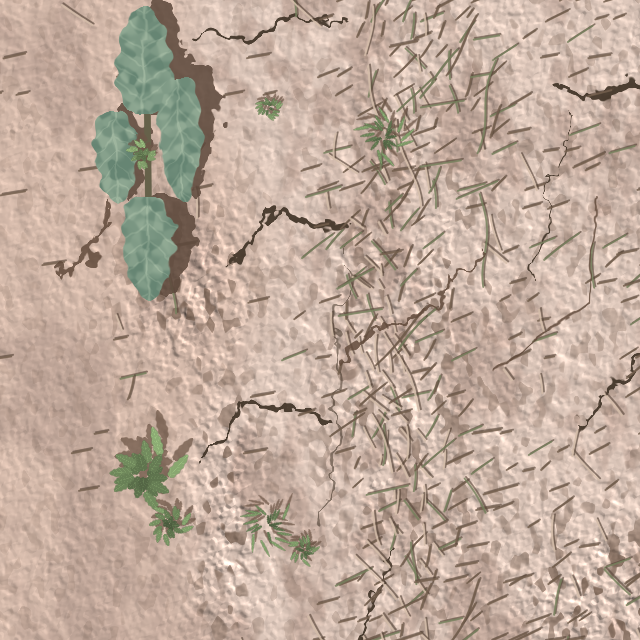
A WebGL 1 fragment shader for this texture:

```glsl
precision highp float;
uniform vec2 u_resolution;

float hash(vec2 p) {
  return fract(sin(dot(p, vec2(127.1, 311.7))) * 43758.55);
}

// Smooth cellular noise
float grain(vec2 p) {
  vec2 cell = floor(p);
  float sum = 0., total = 0.;
  for (int y = -1; y <= 1; y++) for (int x = -1; x <= 1; x++) {
    vec2 id = cell + vec2(x, y);
    vec2 d = id + vec2(hash(id), hash(id + 37.)) - p;
    float weight = exp(-7. * dot(d, d));
    sum += weight * hash(id + 71.);
    total += weight;
  }
  return sum / total;
}

float ground(vec2 p) {
  return grain(p * vec2(26, 18)) * .4 + grain(p * 65.) * .35 + grain(p * 150.) * .25;
}

vec2 jitter(vec2 p) {
  return vec2(grain(p), grain(p + 50.)) - .5;
}

float blob(vec2 p, vec2 center, vec2 size) {
  vec2 d = (p - center) / size;
  return exp(-dot(d, d));
}

float stroke(vec2 p, vec2 a, vec2 b, float width) {
  vec2 ab = b - a;
  float t = clamp(dot(p - a, ab) / dot(ab, ab), 0., 1.);
  return smoothstep(width + .0014, width - .0008, length(p - a - ab * t));
}

float bend(vec2 p, vec4 ab, vec2 c, float width) {
  return max(stroke(p, ab.xy, ab.zw, width * .7), stroke(p, ab.zw, c, width));
}

// Leaf blade: x = coverage, y = vein strength
vec2 leaf(vec2 p, vec2 base, vec2 tip, float width) {
  vec2 axis = tip - base, d = p - base;
  float len = length(axis);
  axis /= len;
  float u = dot(d, axis) / len;
  float v = (axis.x * d.y - axis.y * d.x) / width;
  float along = clamp(u, .001, .999);
  float edge = 1.85 * pow(along, .35) * pow(1. - along, .6);
  edge *= .93 + .09 * sin(along * 27. + sign(v));
  float soft = .0015 / width;
  float cover = smoothstep(soft, -soft, abs(v) - edge) * step(0., u) * step(u, 1.);
  float side = smoothstep(.13, 0., abs(fract(u * 6. - abs(v) * 1.3) - .5));
  return vec2(cover, max(smoothstep(.08, 0., abs(v)), side * .65));
}

vec2 over(vec2 under, vec2 top) {
  return vec2(max(under.x, top.x), mix(under.y, top.y, top.x));
}

vec2 seedling(vec2 p) {
  vec2 r = leaf(p, vec2(.225, .825), vec2(.224, .99), .047);
  r = over(r, leaf(p, vec2(.276, .88), vec2(.288, .685), .036));
  r = over(r, leaf(p, vec2(.178, .825), vec2(.185, .68), .038));
  return over(r, leaf(p, vec2(.232, .695), vec2(.23, .53), .043));
}

// Rosette of small leaves with a cast shadow
void tuft(inout vec3 col, vec2 p, vec2 center, float radius, float slim, vec3 green) {
  if (distance(p, center) > radius * 2.5) return;
  float shadow = 0.;
  vec2 blades = vec2(0);
  for (int i = 0; i < 20; i++) {
    float h = hash(center + float(i)), a = float(i) * 2.4;
    vec2 base = center + radius * .7 * h * vec2(cos(a), sin(a));
    vec2 tip = base + radius * (.35 + .4 * h) * vec2(cos(a + h), sin(a + h));
    shadow = max(shadow, leaf(p - radius * vec2(.12, .4), base, tip, radius * slim).x);
    vec2 blade = leaf(p, base, tip, radius * slim);
    blades = over(blades, vec2(blade.x, h + blade.y * .3));
  }
  col = mix(col, vec3(.43, .34, .28), shadow * .75);
  col = mix(col, green * (.65 + .5 * blades.y), blades.x);
}

// Dry stalks, denser along a wandering band
void straw(inout vec3 col, vec2 p, float scale) {
  vec2 cell = floor(p * scale);
  for (int y = -1; y <= 1; y++) for (int x = -1; x <= 1; x++) {
    vec2 id = cell + vec2(x, y);
    float h = hash(id + scale), k = hash(id + scale + 19.);
    vec2 c = (id + vec2(h, k)) / scale;
    float band = exp(-pow(abs(c.x - .61 - .04 * sin(c.y * 9.)) / .08, 2.));
    float on = step(hash(id + 53.), .9 * band + .2 * smoothstep(.5, .7, c.x) + .03);
    float a = 1.35 + (k - .5) * 2.4;
    vec2 reach = vec2(cos(a), sin(a)) * (.25 + .5 * h) / scale;
    vec2 q = p + vec2(.006 * sin(p.y * 38. + h * 30.), 0);
    vec3 tint = mix(vec3(.45, .37, .3), vec3(.83, .74, .66), step(.5, k));
    tint = mix(tint, vec3(.46, .5, .36), step(.75, h));
    col = mix(col, vec3(.34, .27, .22), .65 * on * stroke(q - .0025, c - reach, c + reach, .0012));
    col = mix(col, tint, .85 * on * stroke(q, c - reach, c + reach, .0012));
  }
}

void main() {
  vec2 p = gl_FragCoord.xy / u_resolution;

  // Soil: pale plates, pinker left side, crumbly patches
  float mottle = grain(p * vec2(11, 6)) * .6 + grain(p * vec2(45, 30)) * .4;
  float crumb = blob(p, vec2(.29, .55), vec2(.09, .11)) + blob(p, vec2(.35, .2), vec2(.05, .2));
  crumb += blob(p, vec2(.95, .07), vec2(.12, .1)) + .6 * blob(p, vec2(.62, .45), vec2(.13, .4));
  crumb = min(crumb + .2 * smoothstep(.5, .8, p.x), 1.);
  float pink = smoothstep(.42, .28, p.x + .06 * sin(p.y * 8.));
  vec3 col = mix(vec3(.87, .785, .735), vec3(.83, .725, .665), pink);
  col = mix(col, vec3(.73, .63, .58), smoothstep(.42, .8, mottle) * .8 + crumb * .2);
  col *= 1. + (ground(p + .0035) - ground(p)) * (.45 + crumb);
  float pits = smoothstep(.66, .86, grain(p * vec2(85, 60) + 9.));
  col = mix(col, vec3(.45, .36, .3), pits * (.15 + .65 * crumb));

  // Cracks, roughened by noise
  vec2 q = p + .03 * jitter(p * 28.) + .012 * jitter(p * 95.);
  float crack = bend(q, vec4(.3, .948, .38, .94), vec2(.46, .978), .003);
  crack = max(crack, stroke(q, vec2(.46, .978), vec2(.55, .955), .002));
  crack = max(crack, bend(q, vec4(.365, .585, .42, .662), vec2(.535, .648), .0035));
  crack = max(crack, bend(q, vec4(.31, .285, .39, .362), vec2(.51, .35), .004));
  crack = max(crack, bend(q, vec4(.86, .863, .92, .854), vec2(1.02, .876), .005));
  crack = max(crack, bend(q, vec4(.89, .825, .853, .66), vec2(.83, .55), .001));
  crack = max(crack, bend(q, vec4(.89, .33, .94, .39), vec2(1.02, .45), .003));
  crack = max(crack, bend(q, vec4(.62, .13, .58, .08), vec2(.55, -.02), .002));
  crack = max(crack, .6 * bend(q, vec4(.54, .62, .53, .4), vec2(.505, .17), .002));
  col = mix(col, vec3(.25, .2, .15), crack * .92);

  // Stalks and twigs
  for (int i = 0; i < 3; i++) straw(col, p, 34. - 12.5 * float(i));
  vec2 wavy = mix(p, q, .3);
  float twig = bend(wavy, vec4(.93, .69, .92, .53), vec2(.77, .42), .0012);
  twig = max(twig, bend(q, vec4(.17, .67, .13, .6), vec2(.1, .57), .004));
  twig = max(twig, bend(q, vec4(.75, .61, .66, .51), vec2(.54, .44), .003));
  col = mix(col, vec3(.38, .29, .23), twig * .85);

  // Small plants
  vec3 green = vec3(.45, .55, .37);
  tuft(col, p, vec2(.225, .255), .065, .13, green * 1.1);
  tuft(col, p, vec2(.265, .18), .03, .15, green);
  tuft(col, p, vec2(.6, .785), .04, .07, green);
  tuft(col, p, vec2(.42, .18), .04, .06, green);
  tuft(col, p, vec2(.475, .14), .022, .12, green);
  tuft(col, p, vec2(.42, .832), .018, .14, green);

  // Broad-leaved seedling and its shadow
  col = mix(col, vec3(.36, .28, .23), seedling(q - vec2(.022, .008)).x * .85);
  col = mix(col, vec3(.4, .38, .29), stroke(p, vec2(.23, .85), vec2(.232, .68), .005));
  vec2 leaves = seedling(wavy);
  float shade = clamp(.35 + .45 * leaves.y + .9 * (grain(p * 75.) - .5), 0., 1.);
  col = mix(col, mix(vec3(.4, .52, .45), vec3(.62, .71, .62), shade), leaves.x);
  tuft(col, p, vec2(.222, .757), .024, .16, green * 1.2);

  gl_FragColor = vec4(col, 1);
}
```
